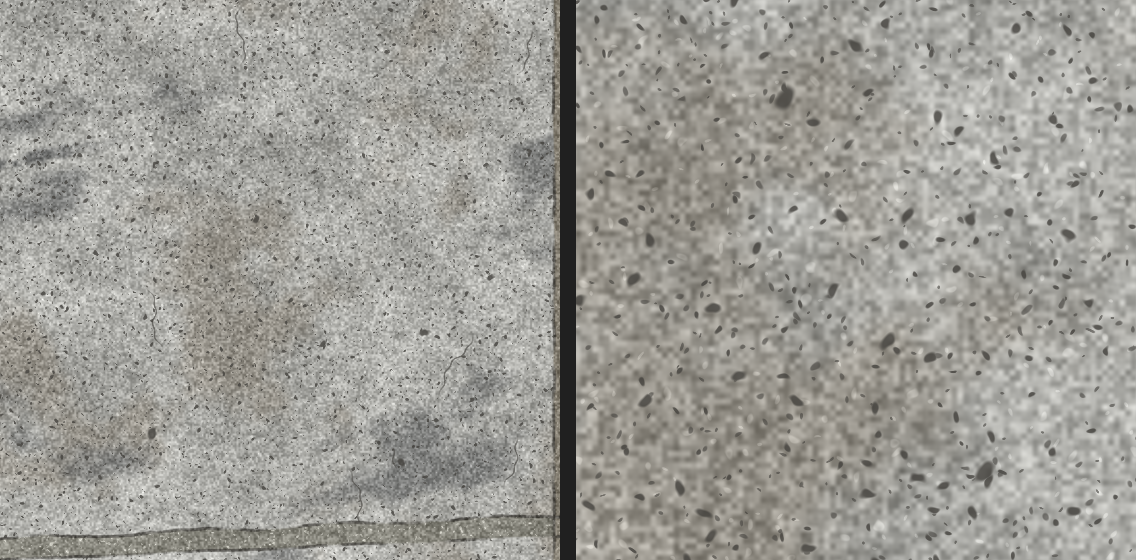
Left: the whole. Right: its middle third, enlarged.
Give the GLSL for this texture, as a Shadertoy shader.

```glsl
#define CONCRETE vec3(0.668, 0.668, 0.650)
#define STAIN vec3(0.395, 0.400, 0.400)
#define EARTH vec3(0.520, 0.485, 0.430)
#define PIT vec3(0.270, 0.262, 0.245)
#define JOINT vec3(0.510, 0.505, 0.465)
#define GRAIN_CELLS 290.0
#define GRAIN_CONTRAST 0.36
#define PIT_CELLS 58.0
#define CRACKS 7

float hash(vec2 p) {
    vec3 q = fract(p.xyx * 0.1031);
    q += dot(q, q.yzx + 33.33);
    return fract((q.x + q.y) * q.z);
}

vec2 hash2(vec2 p) {
    return vec2(hash(p + 17.3), hash(p + 71.9));
}

mat2 turn(float angle) {
    float c = cos(angle), s = sin(angle);
    return mat2(c, -s, s, c);
}

float noise(vec2 p) {
    vec2 cell = floor(p), f = fract(p);
    f = f * f * (3.0 - 2.0 * f);
    return mix(mix(hash(cell), hash(cell + vec2(1, 0)), f.x),
               mix(hash(cell + vec2(0, 1)), hash(cell + 1.0), f.x), f.y);
}

float fbm(vec2 p) {
    float sum = 0.0, weight = 0.5;
    for (int i = 0; i < 5; i++) {
        sum += weight * noise(p);
        p = turn(0.6) * p * 2.03 + 11.7;
        weight *= 0.5;
    }
    return sum / 0.97;
}

// Scattered, randomly turned ovals; radius is a fraction of a cell
float spots(vec2 p, float cells, float share, float radius) {
    vec2 q = p * cells, home = floor(q);
    float mask = 0.0;
    for (int y = -1; y <= 1; y++)
    for (int x = -1; x <= 1; x++) {
        vec2 id = home + vec2(x, y);
        vec2 rnd = hash2(id + cells);
        vec2 d = turn(6.28 * rnd.x) * (q - id - hash2(id + 3.0 * cells));
        float size = radius * mix(0.55, 1.35, rnd.y * rnd.y);
        float oval = 1.0 - smoothstep(0.6 * size, 1.25 * size, length(d * vec2(0.75, 1.25)));
        mask = max(mask, oval * step(hash(id + 5.0 * cells), share));
    }
    return mask;
}

// Short wandering hairlines
float cracks(vec2 p) {
    float mask = 0.0;
    for (int i = 0; i < CRACKS; i++) {
        float k = float(i);
        vec2 rnd = hash2(vec2(k, 4.0 * k + 2.0));
        vec2 d = turn(1.0 + 1.3 * rnd.x) * (p - mix(vec2(0.1), vec2(0.95), hash2(vec2(k + 31.0, 8.0))));
        float wander = 0.006 * sin(65.0 * d.x + k) + 0.002 * sin(210.0 * d.x + 3.0 * k);
        float reach = mix(0.02, 0.075, rnd.y);
        float line = 1.0 - smoothstep(0.0005, 0.0022, abs(d.y - wander));
        mask = max(mask, line * (1.0 - smoothstep(0.5 * reach, reach, abs(d.x))));
    }
    return mask;
}

float edgeLine(float d, float width) {
    return 1.0 - smoothstep(0.3 * width, width, abs(d));
}

void mainImage(out vec4 fragColor, in vec2 fragCoord) {
    vec2 p = fragCoord / iResolution.xy;
    float soft = 1.2 / iResolution.y;
    vec2 warped = p + 0.003 * (vec2(noise(p * 190.0), noise(p * 190.0 + 57.0)) - 0.5);

    // Broad mottling and earthy patches
    vec3 col = CONCRETE + 0.20 * (fbm(p * 7.0 + 3.0) - 0.5) + 0.16 * (fbm(p * 32.0) - 0.5);
    col = mix(col, EARTH, 0.45 * smoothstep(0.58, 0.76, fbm(p * 5.0 + 41.0)));

    // Sooty stains, drawn out sideways, and one long smear
    float soot = fbm(turn(0.2) * p * vec2(4.5, 8.0) + 23.0) + 0.08 * (p.x - p.y);
    col = mix(col, STAIN, 0.62 * smoothstep(0.57, 0.76, soot));
    float smear = edgeLine(p.y - 0.705 - 0.2 * p.x + 0.03 * (fbm(p * 28.0) - 0.5), 0.021);
    smear *= 1.0 - smoothstep(0.08, 0.25, p.x);
    col = mix(col, STAIN * 0.9, 0.75 * smear * smoothstep(0.25, 0.6, fbm(p * 40.0)));

    // Joints along the foot and the right side
    float wobble = 0.003 * sin(p.x * 23.0) + 0.005 * (fbm(p * 35.0 + 9.0) - 0.5);
    float fromTop = p.y - 0.037 - 0.043 * p.x - wobble;
    float fromFoot = fromTop + 0.037 + 0.6 * wobble;
    float fromSide = p.x - 0.989 - 0.006 * (fbm(p * 28.0) - 0.5);
    float foot = (1.0 - smoothstep(-soft, soft, fromTop)) * smoothstep(-soft, soft, fromFoot);
    float side = smoothstep(-soft, soft, fromSide);
    vec3 filler = JOINT + 0.16 * (fbm(p * vec2(18.0, 60.0)) - 0.5);
    filler += 0.22 * spots(warped, 130.0, 0.3, 0.28);
    col = mix(col, filler, 0.9 * foot);
    col = mix(col, mix(filler, EARTH, 0.6), side);
    col += 0.05 * (1.0 - smoothstep(-soft, soft, fromFoot));
    float broken = smoothstep(0.32, 0.6, fbm(p * 22.0 + 5.0));
    float rim = max(edgeLine(fromTop, 0.004), edgeLine(fromFoot, 0.004));
    rim = max(rim, edgeLine(fromSide, 0.004));
    col = mix(col, PIT, 0.75 * rim * broken);

    // Fine sandy grain
    float grain = 0.65 * noise(p * GRAIN_CELLS) + 0.35 * noise(turn(0.7) * p * GRAIN_CELLS * 0.55) - 0.5;
    col += GRAIN_CONTRAST * grain;
    col += 0.10 * spots(warped, 95.0, 0.25, 0.2);

    // Pits thin out towards the right and the foot
    float slab = 1.0 - max(foot, side);
    float share = mix(0.28, 0.58, clamp(0.5 + 0.6 * (p.y - p.x), 0.0, 1.0));
    float pits = max(spots(warped, PIT_CELLS, share, 0.165), 0.75 * spots(warped, PIT_CELLS * 2.1, 0.24, 0.19));
    pits = max(pits, spots(warped, 9.0, 0.16, 0.06));
    col = mix(col, PIT, 0.82 * pits * slab);
    col = mix(col, PIT, 0.6 * cracks(p) * slab);

    fragColor = vec4(clamp(col, 0.0, 1.0), 1.0);
}
```
